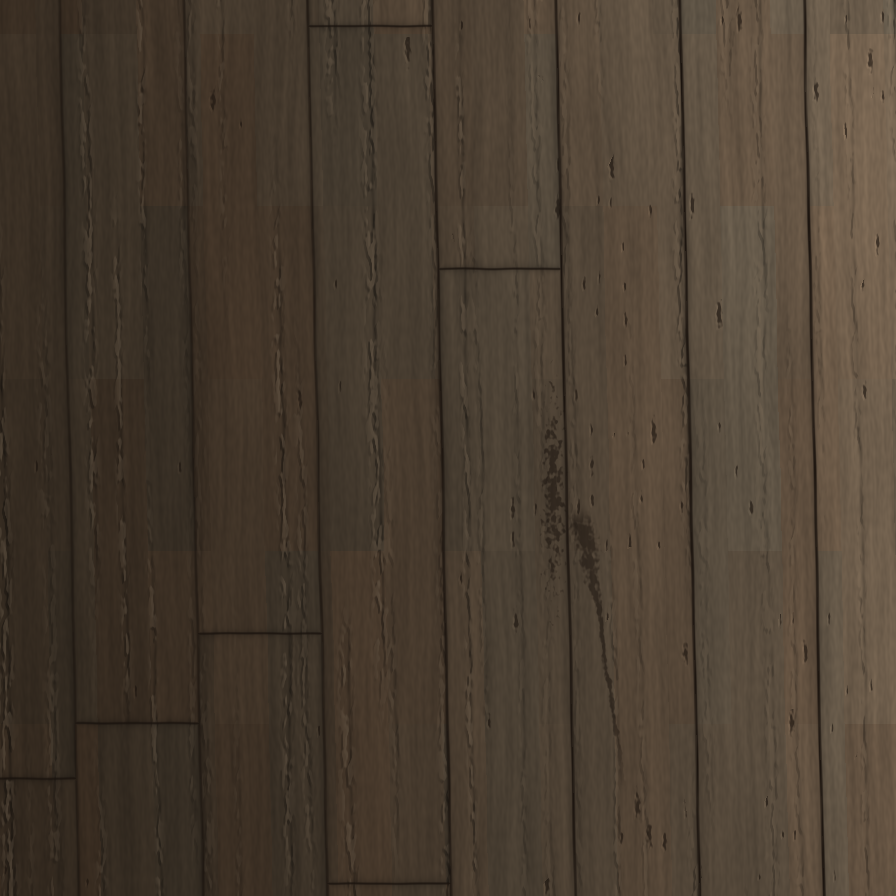
Write a Shadertoy shader that draws this texture.

```glsl
// Dark weathered plank floor: slightly leaning boards with staggered end joints,
// glued strips of differing tone, flaked wear lines, pits and one ragged split.
// Gradient noise stretched along the boards gives the grain; light rises to the right.

const float BOARD_WIDTH = 0.1385;
const float FIRST_SEAM = 0.0885;     // seam position at the lower edge
const float LEAN = 0.022;            // sideways drift of seams over the height
const float BOARD_LENGTH = 0.957;
const float LONG_BOARD = 2.0;        // boards on the right run past the canvas
const float SEAM_HALF = 0.0015;
const float JOINT_HALF = 0.0011;
const float STRIP_LENGTH = 0.385;
const float WEAR_LINES = 4.0;        // per board
const vec2 FLAKE_FREQ = vec2(165.0, 24.0);
const vec2 PIT_GRID = vec2(68.0, 24.0);
const vec3 SHADE = vec3(0.192, 0.153, 0.114);
const vec3 LIT = vec3(0.445, 0.385, 0.315);
const vec3 FLAKE = vec3(0.43, 0.37, 0.30);
const vec3 GAP = vec3(0.10, 0.072, 0.052);
const float JOINT_Y[8] = float[8](0.131, 0.193, 0.293, 0.014, 0.70, -0.1, -0.1, -0.1);

float hash(vec2 p) {
    vec3 q = fract(vec3(p.xyx) * 0.1031);
    q += dot(q, q.yzx + 33.33);
    return fract((q.x + q.y) * q.z);
}

vec2 gradient(vec2 cell) {
    float angle = 6.2832 * hash(cell);
    return vec2(cos(angle), sin(angle));
}

float noise(vec2 p) {
    vec2 i = floor(p), f = p - i;
    vec2 u = f * f * f * (f * (f * 6.0 - 15.0) + 10.0);
    vec2 e = vec2(0.0, 1.0);
    float a = dot(gradient(i), f);
    float b = dot(gradient(i + e.yx), f - e.yx);
    float c = dot(gradient(i + e.xy), f - e.xy);
    float d = dot(gradient(i + e.yy), f - e.yy);
    return mix(mix(a, b, u.x), mix(c, d, u.x), u.y);
}

float flakes(vec2 p) {
    return smoothstep(0.0, 0.25, noise(p * FLAKE_FREQ) + 0.6 * noise(p * FLAKE_FREQ * vec2(1.7, 3.5)));
}

// Narrow wandering lines along a board: x is the worn band, y its thin dark crack.
vec2 wearLines(float across, float y, float id) {
    vec2 sum = vec2(0.0);
    for (float k = 0.0; k < WEAR_LINES; k++) {
        float h = hash(vec2(id + 20.0, k * 7.0 + 3.0));
        float row = id * 5.0 + k + 0.5;
        float center = (k + 0.1 + 0.8 * h) / WEAR_LINES + 0.04 * noise(vec2(y * 4.0, row));
        center += 0.012 * noise(vec2(y * 38.0, row));
        float width = mix(0.025, 0.06, hash(vec2(k + 31.0, id + 11.0)));
        float d = (across - center) / width;
        float crack = (across - center - 0.5 * width) / 0.014;
        float span = smoothstep(-0.2, 0.12, noise(vec2(y * 1.7 + h * 9.0, row + 40.0)));
        sum += vec2(exp(-d * d), exp(-crack * crack)) * span * (0.45 + 0.55 * h);
    }
    return min(sum, 1.0);
}

// Short upright holes, gathered in loose groups.
float pits(vec2 p, float density) {
    vec2 cell = floor(p * PIT_GRID);
    float size = hash(cell + 17.0);
    vec2 center = 0.3 + 0.4 * vec2(hash(cell + 5.0), hash(cell + 9.0));
    vec2 d = (fract(p * PIT_GRID) - center) / mix(vec2(0.07, 0.12), vec2(0.2, 0.36), size * size);
    float ragged = 1.1 * noise(p * vec2(300.0, 150.0));
    float group = 1.0 + 3.5 * noise(p * vec2(11.0, 4.0) + 3.7);
    return step(hash(cell), density * group) * smoothstep(1.3, 0.4, length(d) + ragged);
}

void mainImage(out vec4 fragColor, in vec2 fragCoord) {
    vec2 uv = fragCoord / iResolution.xy;
    float px = 1.0 / iResolution.y;

    // Board layout
    float wobble = 0.0016 * noise(vec2(uv.x * 5.0, uv.y * 9.0));
    float column = (uv.x + LEAN * uv.y - FIRST_SEAM + wobble) / BOARD_WIDTH;
    float id = floor(column), across = column - id;
    vec2 p = vec2(column * BOARD_WIDTH, uv.y);
    float jointY = JOINT_Y[clamp(int(id) + 1, 0, 7)];
    float boardLength = id < 3.5 ? BOARD_LENGTH : LONG_BOARD;
    float along = (uv.y - jointY + 0.001 * noise(uv * 30.0)) / boardLength;
    float board = floor(along);
    float seamDist = min(across, 1.0 - across) * BOARD_WIDTH;
    float jointDist = min(fract(along), 1.0 - fract(along)) * boardLength;

    // Light across the floor, then tone and hue of each glued strip
    float light = 0.74 * pow(uv.x, 1.5) + 0.24 * uv.x * uv.y + 0.10 * uv.y * uv.y * (1.0 - uv.x);
    vec3 color = mix(SHADE, LIT, light + 0.04);
    float strip = floor(across * 2.3 + 0.8 * hash(vec2(id + 8.0, 2.0)));
    float shift = 0.5 * step(0.5, hash(vec2(id + 12.0, strip)));
    vec2 stave = vec2(id * 4.0 + strip + 50.0, floor(uv.y / STRIP_LENGTH + shift) + board * 5.0 + 60.0);
    color *= 0.945 + 0.11 * hash(stave);
    color *= 1.0 + (hash(stave + 70.0) - 0.5) * vec3(0.07, -0.01, -0.06);

    // Grain
    vec2 g = p + vec2(0.012 * noise(p * vec2(6.0, 3.0) + id), board * 3.1);
    float grain = 0.11 * noise(g * vec2(75.0, 2.5)) + 0.10 * noise(g * vec2(190.0, 9.0));
    grain += 0.08 * noise(p * vec2(330.0, 80.0)) + 0.07 * noise(p * vec2(14.0, 3.0));
    color *= 1.0 + grain;

    // Flaked wear: broken pale ridges, their dark sides and a thin crack
    vec2 wear = wearLines(across, uv.y, id);
    float fade = mix(1.0, 0.65, uv.x);
    float ridge = flakes(p), shadow = flakes(p + vec2(0.0025, 0.003));
    color *= 1.0 - 0.3 * wear.x * shadow * (1.0 - ridge);
    color *= 1.0 - 0.3 * wear.y * (0.7 + 0.9 * noise(p * vec2(20.0, 35.0)));
    color = mix(color, FLAKE * (0.85 + 0.35 * light), 0.62 * fade * wear.x * ridge * (1.0 - 0.35 * shadow));

    // Pits with a lit rim
    float density = mix(0.015, 0.085, smoothstep(0.4, 0.65, uv.x));
    float hole = pits(p, density), rim = pits(p + vec2(0.002, 0.002), density);
    color *= 1.0 + 0.14 * rim * (1.0 - hole);
    color = mix(color, GAP, 0.6 * hole);

    // Ragged split tapering downward, with crumbling beside the seam above it
    float t = (0.43 - uv.y) / 0.34;
    float rough = noise(uv * vec2(150.0, 90.0)) + 0.7 * noise(uv * vec2(300.0, 210.0));
    float splitX = 0.645 + 0.055 * pow(clamp(t, 0.0, 1.0), 0.8) + 0.003 * noise(uv * vec2(8.0, 30.0));
    float splitHalf = mix(0.013, 0.0025, smoothstep(0.0, 0.4, t));
    float split = smoothstep(1.3, 0.3, abs(uv.x - splitX) / splitHalf + rough);
    split *= smoothstep(-0.02, 0.05, t) * smoothstep(1.0, 0.6, t);
    float crumble = smoothstep(1.0, 0.2, length((uv - vec2(0.618, 0.45)) / vec2(0.011, 0.10)) + 1.3 * rough);
    color = mix(color, GAP, 0.55 * max(split, crumble));

    // Seams and end joints: soft shade, thin dark gap, fainter toward the left
    float reach = smoothstep(0.1, 0.75, uv.x);
    float uneven = 0.85 + 0.5 * noise(vec2(uv.y * 14.0, id + 0.5));
    color *= 1.0 - 0.25 * exp(-min(seamDist, jointDist) / 0.0035);
    float seam = smoothstep(SEAM_HALF + px, SEAM_HALF - px, seamDist) * mix(0.45, 0.9, reach) * uneven;
    float joint = smoothstep(JOINT_HALF + px, JOINT_HALF - px, jointDist) * 0.75;
    color = mix(color, GAP, clamp(max(seam, joint), 0.0, 1.0));

    fragColor = vec4(color, 1.0);
}
```
